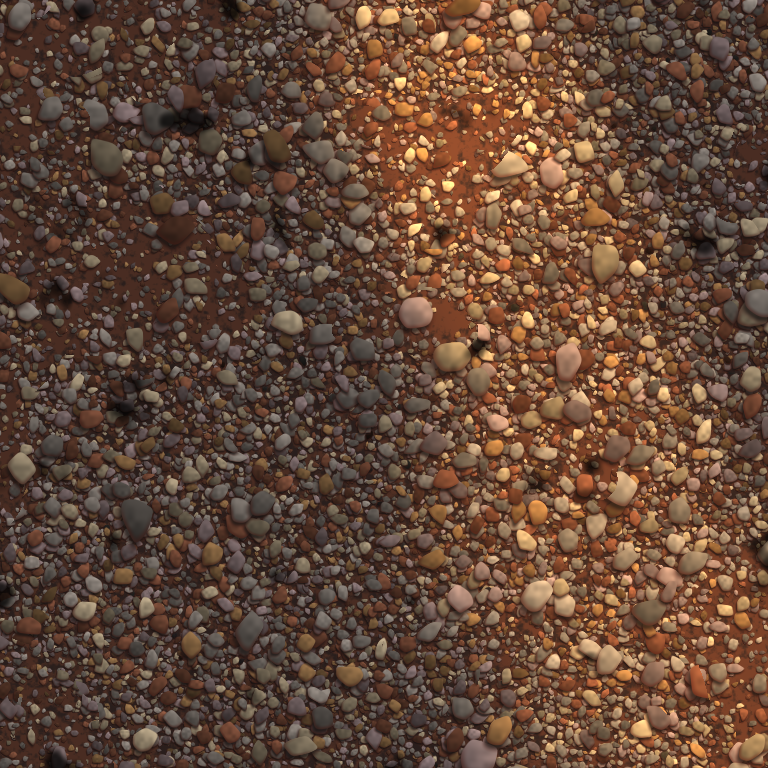
A Shadertoy shader for this texture:

```glsl
const int LAYERS = 5;
const float CELLS_FINEST = 112.0;     // grid cells across the canvas
const float LAYER_RATIO = 1.48;       // size step between layers
const float PRESENCE[LAYERS] = float[](0.92, 0.80, 0.62, 0.34, 0.10);
const float EDGE_BLUR = 0.0022;
const vec2 TO_LIGHT = vec2(0.45, 0.89);

const vec3 SOIL_DARK = vec3(0.20, 0.145, 0.13);
const vec3 SOIL_RED = vec3(0.36, 0.215, 0.16);
const vec3 RIM_RED = vec3(0.31, 0.13, 0.10);
const vec3 GREY = vec3(0.52, 0.48, 0.44);
const vec3 MAUVE = vec3(0.52, 0.44, 0.43);
const vec3 CREAM = vec3(0.62, 0.55, 0.44);
const vec3 OCHRE = vec3(0.55, 0.41, 0.26);
const vec3 RUST = vec3(0.47, 0.29, 0.21);

const vec3 SHADE_TINT = vec3(0.80, 0.81, 0.83);
const vec3 SUN_TINT = vec3(1.36, 1.20, 0.98);
const vec3 GLOW = vec3(0.32, 0.26, 0.14);
const vec2 GLOW_CENTRE = vec2(0.61, 0.81);

vec3 hash3(vec2 cell, float salt) {
    uvec3 v = uvec3(ivec3(vec3(cell, salt)) + 4096);
    v = v * 1664525u + 1013904223u;
    v += v.yzx * v.zxy;
    v ^= v >> 16u;
    v += v.yzx * v.zxy;
    return vec3(v >> 8u) / 16777216.0;
}

float noise(vec2 p, float salt) {
    vec2 i = floor(p), f = fract(p);
    f = f * f * (3.0 - 2.0 * f);
    float low = mix(hash3(i, salt).x, hash3(i + vec2(1, 0), salt).x, f.x);
    float high = mix(hash3(i + vec2(0, 1), salt).x, hash3(i + 1.0, salt).x, f.x);
    return mix(low, high, f.y);
}

float fbm(vec2 p, float salt) {
    return 0.55 * noise(p, salt) + 0.3 * noise(p * 2.1, salt + 1.0)
         + 0.15 * noise(p * 4.3, salt + 2.0);
}

// Rounded irregular hexagon: 1 on the outline, 0 at the centre
float pebbleShape(vec2 p, vec3 seed) {
    float angle = 6.2832 * seed.x, total = 0.0;
    vec2 axis = vec2(cos(angle), sin(angle));
    p = vec2(dot(p, axis), dot(p, vec2(-axis.y, axis.x)));
    p.y *= mix(1.05, 1.65, seed.y);
    for (int i = 0; i < 6; i++) {
        float k = float(i);
        float jitter = fract(seed.z * (13.7 + 7.3 * k) + seed.y * 5.1);
        float a = 1.0472 * (k + 0.7 * jitter);
        float reach = mix(0.78, 1.2, fract(jitter * 9.7));
        float side = max(dot(p, vec2(cos(a), sin(a))) / reach, 0.0);
        total += pow(side + 1e-4, 7.0);
    }
    return pow(total, 1.0 / 7.0);
}

vec3 pebbleColour(vec3 h) {
    vec3 c = mix(GREY, MAUVE, step(0.34, h.x));
    c = mix(c, CREAM, step(0.52, h.x));
    c = mix(c, OCHRE, step(0.71, h.x));
    c = mix(c, RUST, step(0.84, h.x));
    c *= mix(0.66, 1.26, h.y);
    return c * mix(1.0, 0.35, step(0.965, h.z));
}

vec3 paintPebbles(vec3 colour, vec2 uv, float cells, float presence, float salt) {
    vec2 grid = uv * cells, home = floor(grid);
    for (int y = -1; y <= 1; y++)
    for (int x = -1; x <= 1; x++) {
        vec2 cell = home + vec2(x, y);
        vec3 place = hash3(cell, salt), seed = hash3(cell, salt + 1.0);
        vec3 look = hash3(cell, salt + 2.0);
        if (fract(look.z * 7.0) > presence) continue;
        float radius = mix(0.34, 0.62, place.z * place.z);
        vec2 p = (grid - cell - 0.1 - 0.8 * place.xy) / radius;
        if (dot(p, p) > 4.0) continue;

        // Reddish contact shadow, then the stone itself
        float shape = pebbleShape(p, seed);
        float shadowShape = pebbleShape(p + TO_LIGHT * 0.26, seed);
        float shadow = 1.0 - smoothstep(0.8, 1.35, shadowShape);
        colour = mix(colour, mix(RIM_RED, SOIL_DARK * 0.6, shadow), shadow * 0.75);

        float blur = EDGE_BLUR * cells / radius;
        float cover = 1.0 - smoothstep(1.0 - 0.5 * blur, 1.0 + 0.5 * blur, shape);
        float facing = dot(p, TO_LIGHT);
        float relief = 0.94 + 0.24 * clamp(facing, -1.0, 1.0);
        float mottle = 0.88 + 0.24 * noise(p * 2.6 + cell * 3.0, salt + 3.0);
        vec3 stone = pebbleColour(look) * relief * mottle;
        float rim = smoothstep(0.62, 1.05, shape) * (1.0 - smoothstep(-0.6, 0.5, facing));
        stone = mix(stone, RIM_RED, 0.6 * rim);
        colour = mix(colour, stone, cover);
    }
    return colour;
}

void mainImage(out vec4 fragColor, in vec2 fragCoord) {
    vec2 uv = fragCoord / iResolution.xy;

    // Soil, with sandy patches where pebbles thin out
    float patches = smoothstep(0.54, 0.76, fbm(uv * 5.0, 40.0));
    float grit = fbm(uv * 130.0, 50.0);
    vec3 colour = mix(SOIL_DARK, SOIL_RED, smoothstep(0.3, 0.75, grit + 0.2 * patches));

    // Pebbles from fine to coarse
    float cells = CELLS_FINEST;
    float thin = 1.0 - 0.65 * patches;
    for (int i = 0; i < LAYERS; i++) {
        colour = paintPebbles(colour, uv, cells, PRESENCE[i] * thin, 100.0 + 10.0 * float(i));
        cells /= LAYER_RATIO;
    }

    // Scattered dark hollows
    float hollow = smoothstep(0.72, 0.86, fbm(uv * 13.0, 70.0));
    colour *= 1.0 - 0.7 * hollow;

    // Warm slanting sunbeam with a bright spot, cool shade elsewhere
    float wobble = 0.16 * (fbm(uv * 4.0, 80.0) - 0.5);
    float beamCentre = 0.60 + 0.34 * pow(max(1.0 - uv.y, 0.0), 1.3);
    float beamWidth = mix(0.36, 0.24, uv.y);
    float sun = 1.0 - smoothstep(0.25, 1.0, abs(uv.x - beamCentre + wobble) / beamWidth);
    vec2 away = (uv - GLOW_CENTRE) * vec2(1.0, 0.8);
    float glow = exp(-dot(away, away) * 65.0);
    colour *= mix(SHADE_TINT, SUN_TINT, sun) + GLOW * glow;
    fragColor = vec4(clamp(colour, 0.0, 1.0), 1.0);
}
```
